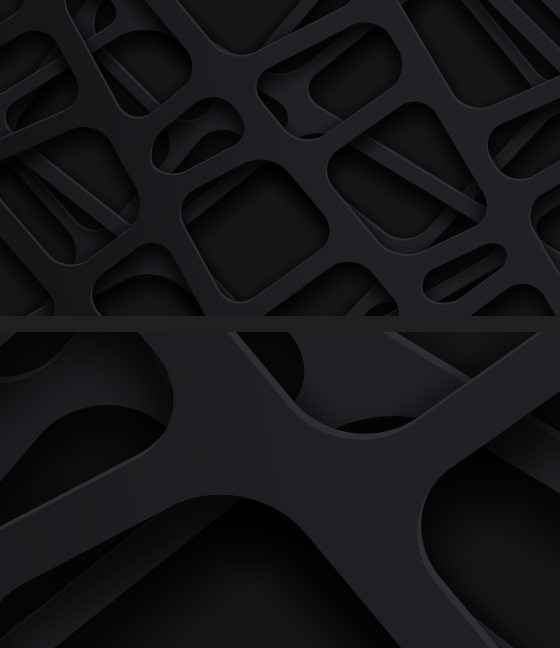
Top: the whole. Bottom: its middle third, enlarged.
Write a WebGL 1 fragment shader that draws this background.

```glsl
precision highp float;
// Three stacked sheets of dark diagonal struts with rounded openings over a floor.
// Long tilted lines cut each sheet into strips, shorter crossing lines cut every
// strip into cells, and each sheet gets a lit rim and a soft drop shadow.

uniform vec2 u_resolution;

const vec3 FLOOR_COLOR = vec3(0.080, 0.081, 0.087);
const vec3 FACE_DARK = vec3(0.080, 0.083, 0.090);
const vec3 FACE_LIGHT = vec3(0.124, 0.130, 0.142);
const vec3 RIM_COLOR = vec3(0.190, 0.197, 0.213);
const vec2 RIM_OFFSET = vec2(0.0042, 0.0064);
const vec2 SHADOW_OFFSET = vec2(0.004, -0.034);
const float CORNER = 0.09;

float hash(float n, float salt) {
  return fract(sin(n * 127.1 + salt * 31.7) * 43758.55);
}

vec2 rotate(vec2 p, float angle) {
  float c = cos(angle), s = sin(angle);
  return vec2(c * p.x + s * p.y, c * p.y - s * p.x);
}

// Distances to the lines below and above a point, and the lower line's index
vec3 nearestLines(vec2 p, float angle, float spacing, float tilt, float salt) {
  vec2 q = rotate(p, angle);
  float home = floor(q.y / spacing);
  vec3 lines = vec3(9.0, 9.0, 0.0);
  for (int k = -2; k <= 3; k++) {
    float id = home + float(k);
    float slope = tilt * (2.0 * hash(id, salt + 3.0) - 1.0);
    float height = (id + 0.55 * hash(id, salt)) * spacing + slope * q.x;
    float d = (q.y - height) / sqrt(1.0 + slope * slope);
    if (d >= 0.0 && d < lines.x) {
      lines.x = d;
      lines.z = id;
    }
    if (d < 0.0) lines.y = min(lines.y, -d);
  }
  return lines;
}

// Signed distance to a sheet, negative inside the struts, with rounded corners
float strutSheet(vec2 p, vec2 angles, vec2 spacing, float halfWidth, float salt) {
  vec3 strip = nearestLines(p, angles.x, spacing.x, 0.17, salt);
  float stripSalt = salt + 1.7 * strip.z;
  vec2 shift = vec2(hash(strip.z, salt + 9.0) * spacing.y);
  vec3 cross = nearestLines(p + shift, angles.y, spacing.y, 0.15, stripSalt);
  vec2 a = max(CORNER + halfWidth - strip.xy, 0.0);
  vec2 b = max(CORNER + 0.85 * halfWidth - cross.xy, 0.0);
  return CORNER - sqrt(dot(a, a) + dot(b, b));
}

float coverage(float d, float pixel) {
  return 1.0 - smoothstep(-0.7 * pixel, 0.7 * pixel, d);
}

// Lays one sheet with its shadow and lit rim over the colour below
vec3 addSheet(vec3 below, vec2 p, vec2 angles, vec2 spacing, float halfWidth,
              float salt, vec3 face, float pixel) {
  float topDist = strutSheet(p, angles, spacing, halfWidth, salt);
  float rimDist = strutSheet(p - RIM_OFFSET, angles, spacing, halfWidth, salt);
  float shadowDist = strutSheet(p - SHADOW_OFFSET, angles, spacing, halfWidth, salt);

  float shadow = 1.0 - smoothstep(-0.025, 0.065, shadowDist);
  float contact = 1.0 - smoothstep(0.0, 0.04, topDist);
  vec3 color = below * (1.0 - 0.70 * shadow) * (1.0 - 0.18 * contact);

  vec3 rim = mix(face, RIM_COLOR, 0.8);
  color = mix(color, rim, coverage(rimDist, pixel));
  return mix(color, face, coverage(topDist, pixel));
}

void main() {
  float pixel = 1.0 / u_resolution.y;
  vec2 p = (gl_FragCoord.xy - 0.5 * u_resolution) * pixel;
  float across = gl_FragCoord.x / u_resolution.x;

  // Struts brighten from the left toward the right
  float light = smoothstep(0.0, 0.65, across + 0.12 * p.y);
  vec3 face = mix(FACE_DARK, FACE_LIGHT, light);
  vec3 lowFace = mix(face, FACE_LIGHT, 0.5);

  // Sheets from back to front: strip and crossing angles, then their spacings
  vec3 color = FLOOR_COLOR;
  color = addSheet(color, p, vec2(0.98, -0.75), vec2(0.72, 0.66), 0.020, 17.0,
                   lowFace * 0.93, pixel);
  color = addSheet(color, p, vec2(-0.68, 0.56), vec2(0.58, 0.62), 0.024, 41.0,
                   lowFace, pixel);
  color = addSheet(color, p, vec2(-0.94, 0.56), vec2(0.46, 0.38), 0.036, 5.0,
                   face, pixel);
  gl_FragColor = vec4(color, 1.0);
}
```
